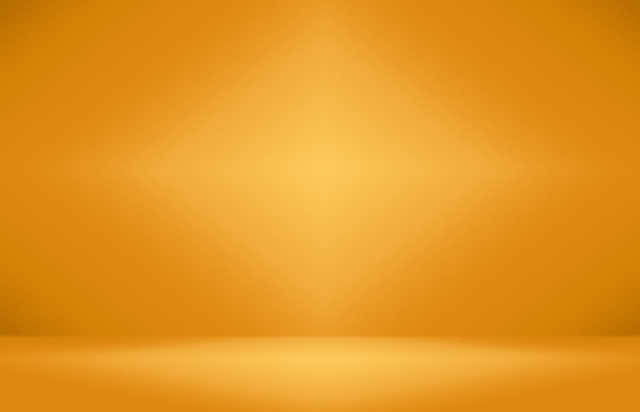
This background is drawn by a Shadertoy shader. Its source:

```glsl
// Empty amber studio: a diamond glow on the back wall above a softly lit floor.

// Absolute value with a slightly rounded crease
float softAbs(float v, float radius) {
    return sqrt(v * v + radius * radius) - radius;
}

// Amber ramp from the heart of the light (0) to full falloff (1)
vec3 amberRamp(float falloff) {
    vec3 color = mix(vec3(1.0, 0.80, 0.37), vec3(0.96, 0.71, 0.27), smoothstep(-0.12, 0.40, falloff));
    color = mix(color, vec3(0.925, 0.635, 0.18), smoothstep(0.25, 0.72, falloff));
    return mix(color, vec3(0.873, 0.533, 0.062), smoothstep(0.48, 1.0, falloff));
}

vec3 wallColor(vec2 uv) {
    vec2 offset = uv - vec2(0.505, 0.589);
    float falloff = softAbs(offset.x, 0.008) / 0.50 + softAbs(offset.y, 0.006) / 0.60;
    vec3 color = amberRamp(falloff);

    // Shade the edges gently, then the corners more strongly
    color = mix(color, vec3(0.83, 0.505, 0.02), smoothstep(0.95, 1.42, falloff));
    return mix(color, vec3(0.70, 0.42, 0.0), smoothstep(1.30, 1.72, falloff));
}

vec3 floorColor(vec2 uv) {
    vec2 offset = uv - vec2(0.505, 0.130);
    float depth = softAbs(offset.y, 0.012) / (offset.y > 0.0 ? 0.085 : 0.175);
    float falloff = softAbs(offset.x, 0.03) / 0.56 + depth;
    vec3 color = amberRamp(falloff);

    // Darken the far edge toward the sides
    float farEdge = smoothstep(0.145, 0.184, uv.y) * smoothstep(0.15, 0.50, abs(offset.x));
    return mix(color, vec3(0.84, 0.51, 0.04), farEdge);
}

void mainImage(out vec4 fragColor, in vec2 fragCoord) {
    vec2 uv = fragCoord / iResolution.xy;

    // Soft seam between floor and wall
    float wallMask = smoothstep(0.178, 0.190, uv.y);
    vec3 color = mix(floorColor(uv), wallColor(uv), wallMask);

    // Fine grain breaks up banding
    float grain = fract(sin(dot(floor(uv * vec2(512.0, 330.0)), vec2(12.9898, 78.233))) * 43758.5453);
    fragColor = vec4(color + (grain - 0.5) * 0.006, 1.0);
}
```
